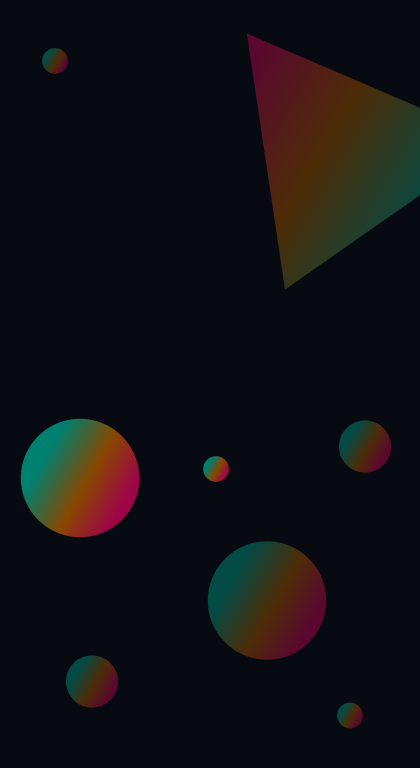
A Shadertoy shader for this background:

```glsl
// Dark backdrop with seven discs and one large triangle cut by the right edge.
// Every shape is a signed distance mask filled with the same diagonal
// teal-orange-magenta gradient, scaled to its radius and blended by opacity.

// Gradient along the diagonal; t is -1 to 1 across a shape.
vec3 spectrum(float t) {
    vec3 teal = vec3(0.0, 0.50, 0.435);
    vec3 orange = vec3(0.53, 0.28, 0.0);
    vec3 magenta = vec3(0.62, 0.02, 0.28);
    vec3 c = mix(teal, orange, clamp((t + 0.69) / 0.82, 0.0, 1.0));
    return mix(c, magenta, clamp((t - 0.13) / 0.72, 0.0, 1.0));
}

// Signed distance to the line a-b, positive on its right side.
float edgeDistance(vec2 p, vec2 a, vec2 b) {
    vec2 e = normalize(b - a);
    return dot(p - a, vec2(e.y, -e.x));
}

float coverage(float d) {
    return clamp(0.5 - d * iResolution.y, 0.0, 1.0);
}

void mainImage(out vec4 fragColor, in vec2 fragCoord) {
    vec2 p = fragCoord / iResolution.y;
    vec2 diagonal = vec2(0.866, -0.5);
    vec3 color = vec3(0.028, 0.041, 0.065);

    // Triangle, with the gradient reversed
    vec2 a = vec2(0.3214, 0.9564), b = vec2(0.3711, 0.6230), c = vec2(0.6477, 0.8164);
    float d = max(edgeDistance(p, a, b), max(edgeDistance(p, b, c), edgeDistance(p, c, a)));
    float t = -dot(p - (a + b + c) / 3.0, diagonal) / 0.195;
    color = mix(color, spectrum(t), 0.55 * coverage(d));

    // Discs: centre, radius, opacity
    vec4 discs[7] = vec4[7](
        vec4(0.0716, 0.9206, 0.0167, 0.55),
        vec4(0.1042, 0.3776, 0.0771, 1.0),
        vec4(0.2813, 0.3893, 0.0167, 1.0),
        vec4(0.4753, 0.4186, 0.0339, 0.55),
        vec4(0.3477, 0.2181, 0.0771, 0.55),
        vec4(0.1198, 0.1126, 0.0339, 0.55),
        vec4(0.4557, 0.0684, 0.0167, 0.55));
    for (int i = 0; i < 7; i++) {
        vec2 q = p - discs[i].xy;
        float r = discs[i].z;
        color = mix(color, spectrum(dot(q, diagonal) / r), discs[i].w * coverage(length(q) - r));
    }

    fragColor = vec4(color, 1.0);
}
```
